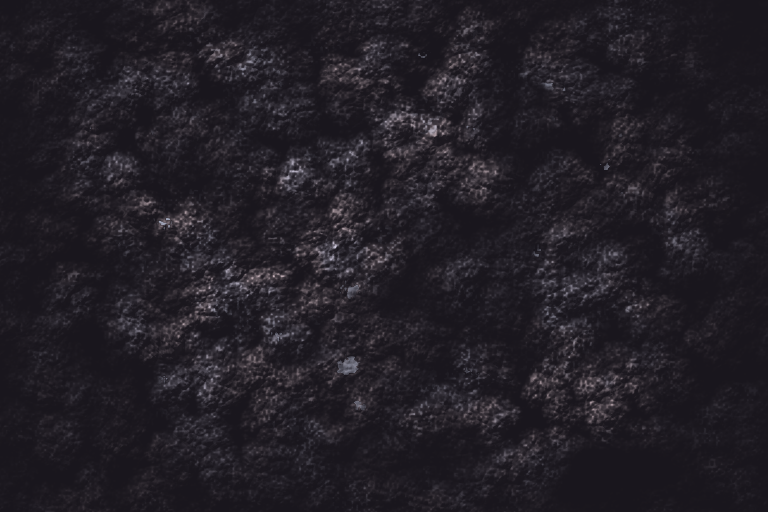
Give the GLSL for this texture, as a WebGL 1 fragment shader.

```glsl
precision highp float;
// Dark volcanic rock face: lit crumbly masses, deep hollows and pale lichen flecks.
uniform vec2 u_resolution;

#define BASE_COLOR vec3(0.098, 0.086, 0.112)
#define WARM_LIGHT vec3(1.03, 0.93, 0.93)
#define COOL_LIGHT vec3(0.96, 0.95, 1.02)
#define LICHEN_COLOR vec3(0.66, 0.68, 0.76)
#define LIGHT_DIR vec2(-0.45, 0.89)
#define ROCK_SCALE 11.0
#define GRAIN_SCALE 215.0
#define PATCH_SCALE 8.0
#define RELIEF 0.048
#define GAIN 0.45

float hash(vec2 p) {
  vec3 q = fract(vec3(p.xyx) * 0.1031);
  q += dot(q, q.yzx + 33.33);
  return fract((q.x + q.y) * q.z);
}

vec2 hash2(vec2 p) {
  return vec2(hash(p), hash(p + 57.3));
}

float softNoise(vec2 p) {
  vec2 i = floor(p), f = fract(p);
  f = f * f * (3.0 - 2.0 * f);
  return mix(mix(hash(i), hash(i + vec2(1.0, 0.0)), f.x),
             mix(hash(i + vec2(0.0, 1.0)), hash(i + 1.0), f.x), f.y);
}

float layers(vec2 p) {
  float sum = 0.0, amp = 0.53;
  for (int i = 0; i < 4; i++) {
    sum += amp * softNoise(p);
    p = mat2(1.6, 1.2, -1.2, 1.6) * p + 11.7;
    amp *= 0.5;
  }
  return sum;
}

// Distance to the nearest scattered cell centre
float cells(vec2 p) {
  vec2 i = floor(p), f = fract(p);
  float d = 4.0;
  for (int y = -1; y <= 1; y++) {
    for (int x = -1; x <= 1; x++) {
      vec2 g = vec2(float(x), float(y));
      vec2 r = g + hash2(i + g + 80.0) - f;
      d = min(d, dot(r, r));
    }
  }
  return sqrt(d);
}

// Rounded lumps stacked from coarse stones to crumbs
float rockHeight(vec2 p) {
  float sum = 0.0, amp = 0.5;
  p *= ROCK_SCALE;
  for (int i = 0; i < 4; i++) {
    sum += amp * (1.0 - cells(p));
    p = mat2(1.76, 1.14, -1.14, 1.76) * p + 5.3;
    amp *= 0.5;
  }
  return sum;
}

// Soft tilted ellipse
float mass(vec2 p, vec2 center, vec2 radius, float angle) {
  float c = cos(angle), s = sin(angle);
  vec2 q = mat2(c, -s, s, c) * (p - center) / radius;
  return exp(-dot(q, q));
}

// Sparse ragged lichen patches, wider than tall
float lichenPatches(vec2 p, float rough) {
  vec2 q = p * PATCH_SCALE * vec2(1.0, 1.6);
  vec2 id = floor(q);
  vec2 r = fract(q) - 0.3 - 0.4 * hash2(id + 21.0);
  float size = mix(0.06, 0.23, pow(hash(id + 9.0), 2.0)) * step(0.7, hash(id + 3.0));
  return smoothstep(0.02, -0.03, length(r) - size + (rough - 0.45) * 0.35) * step(0.01, size);
}

void main() {
  vec2 uv = gl_FragCoord.xy / u_resolution;
  vec2 p = gl_FragCoord.xy / u_resolution.y;
  vec2 bend = vec2(layers(p * 5.0), layers(p * 5.0 + 31.0)) - 0.5;
  vec2 rockP = p + 0.04 * bend;

  // Lit masses and hollows
  vec2 m = p + 0.3 * bend;
  float exposure = 0.24 + 0.42 * mass(m, vec2(0.58, 0.67), vec2(0.55, 0.32), -0.2);
  exposure += 0.32 * mass(m, vec2(1.18, 0.30), vec2(0.32, 0.11), 0.7);
  exposure += 0.20 * mass(m, vec2(0.48, 0.40), vec2(0.28, 0.12), 0.3);
  exposure -= 0.45 * mass(m, vec2(0.82, 0.46), vec2(0.20, 0.08), 0.5);
  exposure -= 0.40 * mass(m, vec2(1.22, 0.10), vec2(0.16, 0.12), 0.5);
  exposure *= 0.3 + 0.95 * smoothstep(0.3, 0.65, layers(p * 9.0 + 4.0));
  vec2 edge = smoothstep(0.0, 0.2, uv) * smoothstep(0.0, 0.2, 1.0 - uv);
  exposure = max(exposure, 0.0) * mix(0.2, 1.0, edge.x * mix(0.5, 1.0, edge.y));

  // Raking light, crevices and grain
  float h = rockHeight(rockP);
  float slope = (h - rockHeight(rockP + 0.003 * LIGHT_DIR)) / 0.003;
  float shade = clamp(0.52 + RELIEF * slope, 0.06, 1.05);
  float crevice = smoothstep(0.32, 0.66, h);
  float n = softNoise(p * GRAIN_SCALE);
  float grain = 0.4 + 1.7 * n * n;
  float light = exposure * shade * crevice * grain;

  // Dusty lichen crust and crisp pale patches
  float crust = smoothstep(0.58, 0.70, layers(p * 13.0 + 17.0)) * smoothstep(0.5, 0.85, n);
  float rough = 0.5 * n + 0.5 * softNoise(p * 80.0);
  float flecks = lichenPatches(p + 0.06 * bend, rough) * smoothstep(0.22, 0.5, exposure);
  float lichen = clamp(0.5 * crust * exposure * (0.3 + shade * crevice)
                       + 0.8 * flecks * (0.5 + 0.6 * shade), 0.0, 1.0);

  vec3 tint = mix(WARM_LIGHT, COOL_LIGHT, smoothstep(0.35, 0.65, layers(p * 12.0 + 43.0)));
  vec3 color = BASE_COLOR + GAIN * light * tint;
  color = mix(color, LICHEN_COLOR, lichen);
  gl_FragColor = vec4(color, 1.0);
}
```
